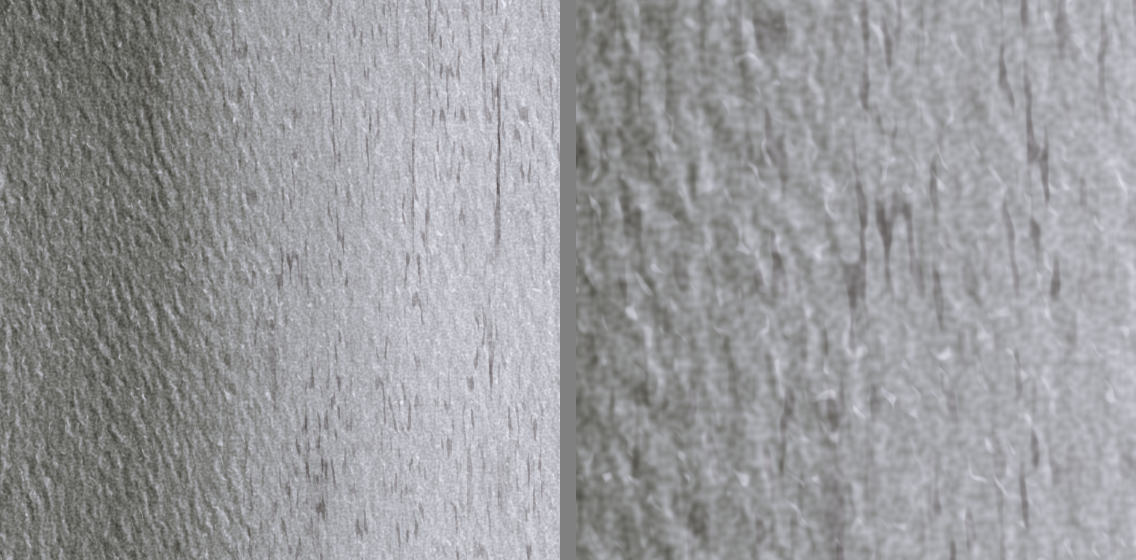
Left, the full canvas; right, a detail of the centre.
Write a Shadertoy shader that draws this texture.

```glsl
// Weathered, embossed wood sheet lit from the side: a dark left half with raised
// slanting fibres fades to a pale cool right half with thin brown vertical pores.
// Stretched gradient noise gives the relief, pores, cracks and fine tooth.

#define RELIEF_SCALE vec2(62.0, 25.0)
#define PORE_SCALE vec2(135.0, 27.0)
#define CRACK_SCALE vec2(105.0, 4.2)
#define FLECK_SCALE vec2(135.0, 80.0)
#define TOOTH_SCALE 190.0
#define SLANT 0.3
#define RELIEF_DARK_SIDE 0.2
#define RELIEF_PALE_SIDE 0.075
#define PORE_DEPTH 0.18
#define CRACK_DEPTH 0.22
#define FLECK_GAIN 0.19
#define TOOTH_GAIN 0.13

vec2 hashGradient(vec2 cell) {
    vec3 h = fract(cell.xyx * vec3(0.1031, 0.1030, 0.0973));
    h += dot(h, h.yzx + 33.33);
    float angle = 6.2832 * fract((h.x + h.y) * h.z);
    return vec2(cos(angle), sin(angle));
}

float gradientNoise(vec2 p) {
    vec2 cell = floor(p), f = fract(p);
    vec2 u = f * f * f * (f * (f * 6.0 - 15.0) + 10.0);
    vec2 e = vec2(1.0, 0.0);
    float a = dot(hashGradient(cell), f);
    float b = dot(hashGradient(cell + e.xy), f - e.xy);
    float c = dot(hashGradient(cell + e.yx), f - e.yx);
    float d = dot(hashGradient(cell + e.xx), f - e.xx);
    return mix(mix(a, b, u.x), mix(c, d, u.x), u.y);
}

vec2 shear(vec2 p, float amount) {
    return vec2(p.x + amount * p.y, p.y);
}

// Fibre height: near vertical at the edges, slanting in the dark band
float fibreHeight(vec2 p, float slanted) {
    vec2 straight = shear(p, 0.04) * RELIEF_SCALE;
    vec2 leaning = shear(p, SLANT) * RELIEF_SCALE + 40.0;
    float coarse = mix(gradientNoise(straight), gradientNoise(leaning), slanted);
    float fine = gradientNoise(shear(p, 0.2) * RELIEF_SCALE * vec2(2.0, 2.2) + 90.0);
    return coarse + 0.5 * fine;
}

// Broad side light, from the dark band to the pale sheen
float sheetTone(vec2 p) {
    float drift = 0.05 * gradientNoise(p * vec2(3.0, 2.0) + 7.0);
    float x = p.x + drift;
    float tone = mix(0.445, 0.65, smoothstep(0.22, 0.56, x));
    tone += 0.105 * smoothstep(0.5, 0.82, x);
    tone += 0.045 * (1.0 - smoothstep(0.0, 0.2, x)) * (1.0 - smoothstep(0.65, 1.0, p.y));
    tone -= 0.035 * smoothstep(0.6, 1.0, p.y) * (1.0 - smoothstep(0.2, 0.4, x));
    tone -= 0.02 * smoothstep(0.7, 1.0, p.y) * smoothstep(0.5, 0.7, x);
    return tone + 0.035 * gradientNoise(p * vec2(17.0, 4.0) + 21.0);
}

void mainImage(out vec4 fragColor, in vec2 fragCoord) {
    vec2 p = fragCoord / iResolution.xy;
    float pale = smoothstep(0.2, 0.68, p.x);
    float slanted = smoothstep(0.05, 0.24, p.x) * (1.0 - smoothstep(0.42, 0.62, p.x));

    // Ragged fibre edges
    vec2 wobble = vec2(gradientNoise(p * 80.0), gradientNoise(p * 80.0 + 50.0));
    vec2 ragged = p + 0.005 * wobble;
    vec2 grain = p + vec2(0.0012, 0.008) * wobble;

    // Relief shading, with highlights sharper than shadows
    vec2 lightStep = vec2(0.0026, 0.002);
    float slope = fibreHeight(ragged - lightStep, slanted)
                - fibreHeight(ragged + lightStep, slanted);
    float shade = slope + 0.6 * max(slope, 0.0) * slope - 0.03;
    float tone = sheetTone(p) + shade * mix(RELIEF_DARK_SIDE, RELIEF_PALE_SIDE, pale);

    // Small bright flecks and fine tooth
    float fleck = smoothstep(0.2, 0.5, gradientNoise(shear(ragged, 0.3) * FLECK_SCALE));
    float patches = 0.6 + gradientNoise(p * vec2(26.0, 17.0) + 3.0);
    tone += FLECK_GAIN * fleck * patches * mix(0.9, 0.55, pale);
    tone += TOOTH_GAIN * gradientNoise(p * TOOTH_SCALE) * mix(1.0, 0.75, pale);

    // Pores gathered in columns, and long broken hairline cracks
    float column = smoothstep(-0.2, 0.3, gradientNoise(p * vec2(24.0, 3.0) + 11.0));
    float pore = smoothstep(0.08, 0.42, gradientNoise(shear(grain, 0.05) * PORE_SCALE + 17.0));
    float crack = smoothstep(0.16, 0.42, gradientNoise(grain * CRACK_SCALE + 31.0));
    float seam = smoothstep(0.05, 0.35, gradientNoise(p * vec2(22.0, 1.7) + 61.0));
    crack *= seam * (0.75 + 0.9 * gradientNoise(p * vec2(40.0, 36.0) + 5.0));
    float groove = PORE_DEPTH * pore * (0.25 + 0.75 * column) + CRACK_DEPTH * max(crack, 0.0);
    groove *= mix(0.35, 1.0, smoothstep(0.25, 0.55, p.x));

    // Olive grey shadows, cool blue lights, brown grooves
    float cool = mix(-0.018, 0.036, smoothstep(0.38, 0.78, tone));
    vec3 color = vec3(tone, tone + 0.004, tone + cool);
    color -= groove * vec3(0.9, 1.0, 1.06);
    fragColor = vec4(clamp(color, 0.0, 1.0), 1.0);
}
```
